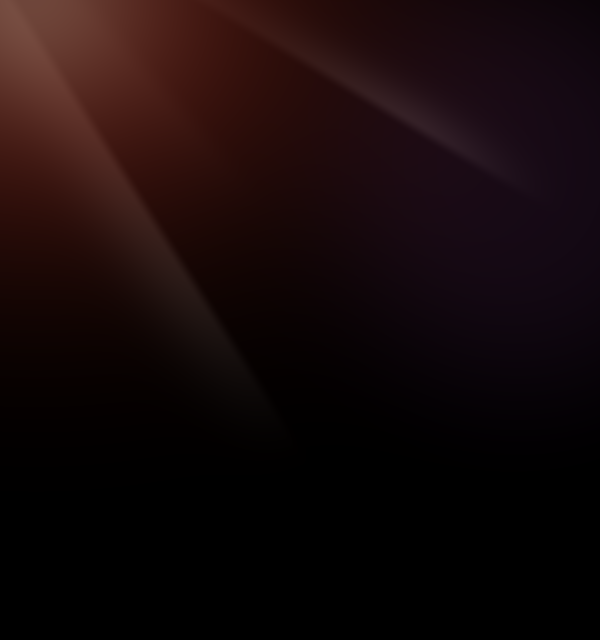
Write a WebGL 1 fragment shader that draws this background.

```glsl
precision highp float;
// Dark stage backdrop: a warm glow in the upper left corner, a dim violet haze
// on the right, and slanted light shafts, each firm on one edge and soft on
// the other. All parts are added over black, then the deep shadows are clipped.

uniform vec2 u_resolution;

// Positions are in canvas widths, measured from the top left corner.
const vec3 EMBER_COLOR = vec3(0.335, 0.105, 0.075);
const vec2 EMBER_CENTER = vec2(0.06, 0.02);
const vec2 EMBER_SPREAD = vec2(0.52, 0.42);

const vec3 LAMP_COLOR = vec3(0.100, 0.170, 0.155);
const vec2 LAMP_CENTER = vec2(0.04, 0.0);
const vec2 LAMP_SPREAD = vec2(0.21, 0.19);

const vec3 HAZE_COLOR = vec3(0.080, 0.040, 0.086);
const vec2 HAZE_CENTER = vec2(0.88, 0.31);
const vec2 HAZE_SPREAD = vec2(0.33, 0.36);

const vec3 SHAFT_COLOR = vec3(0.095, 0.090, 0.085);
const float FIRM_EDGE = 0.015;
const float SOFT_EDGE = 0.030;
const float SHADOW_CLIP = 0.007;

// Elliptical falloff, 1 at the center; higher power gives a flatter core.
float glow(vec2 p, vec2 center, vec2 spread, float power) {
  return exp(-pow(length((p - center) / spread), power));
}

// Shaft along dir from foot; a negative width lights the other flank.
// fade holds the distances along the shaft where it starts and ends dimming.
float shaft(vec2 p, vec2 foot, vec2 dir, float width, float softness, float base, vec2 fade) {
  vec2 axis = normalize(dir);
  vec2 q = p - foot;
  float along = dot(q, axis);
  float across = sign(width) * dot(q, vec2(-axis.y, axis.x));
  float edge = smoothstep(-0.5 * softness, softness, across);
  float body = exp(-across * across / (width * width));
  float rise = mix(base, 1.0, smoothstep(0.0, 0.4, along));
  return edge * body * rise * (1.0 - smoothstep(fade.x, fade.y, along));
}

void main() {
  vec2 p = vec2(gl_FragCoord.x, u_resolution.y - gl_FragCoord.y) / u_resolution.x;

  // Ambient glows
  vec3 color = EMBER_COLOR * glow(p, EMBER_CENTER, EMBER_SPREAD, 2.0);
  color += LAMP_COLOR * glow(p, LAMP_CENTER, LAMP_SPREAD, 2.0);
  color += HAZE_COLOR * glow(p, HAZE_CENTER, HAZE_SPREAD, 3.0);

  // Steep, shallow and faint middle shafts
  float light = shaft(p, vec2(0.026, 0.0), vec2(0.640, 1.0), 0.085, FIRM_EDGE, 0.4, vec2(0.50, 0.95));
  light += shaft(p, vec2(0.326, 0.0), vec2(0.859, 0.512), -0.052, FIRM_EDGE, 0.3, vec2(0.40, 0.72));
  light += 0.28 * shaft(p, vec2(0.150, 0.0), vec2(0.669, 0.743), 0.080, SOFT_EDGE, 0.5, vec2(0.15, 0.48));
  color += SHAFT_COLOR * light;

  gl_FragColor = vec4(max(color - SHADOW_CLIP, 0.0), 1.0);
}
```
